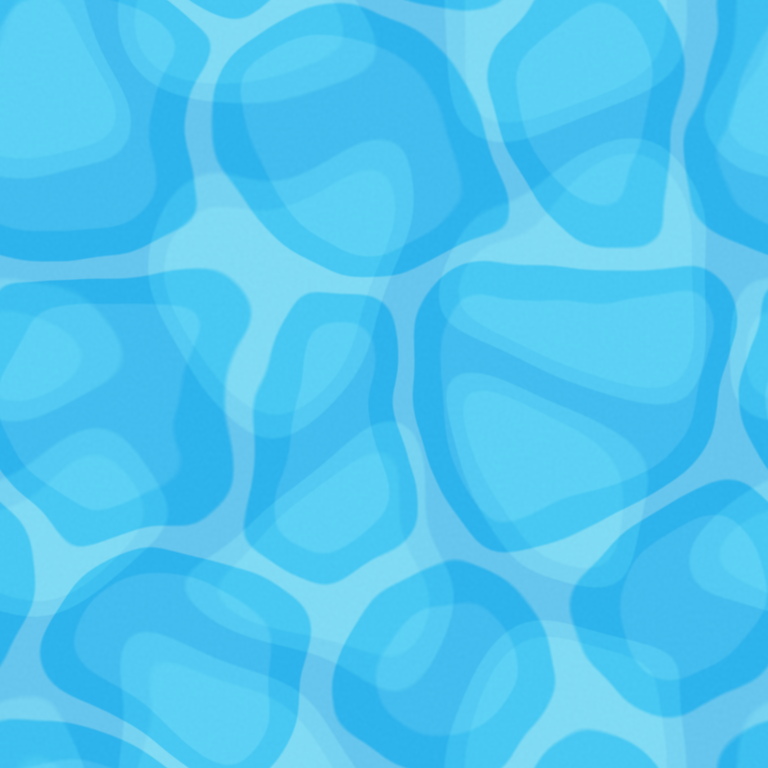
This texture is drawn by a Shadertoy shader. Its source:

```glsl
// Stylised pool water: a pale web of caustic light around rounded blue cells,
// crossed by broad translucent shadow bands. Both nets are softened Voronoi
// walls on a wrapping grid, bent by wrapping gradient noise.

vec2 hash2(vec2 p) {
    vec2 q = vec2(dot(p, vec2(127.1, 311.7)), dot(p, vec2(269.5, 183.3)));
    return 2.0 * fract(sin(q) * 43758.55) - 1.0;
}

// Gradient noise that repeats every "period" units
float noise(vec2 p, float period, float seed) {
    vec2 i = floor(p), f = fract(p);
    vec2 u = f * f * f * (f * (f * 6.0 - 15.0) + 10.0);
    vec4 corner;
    for (int n = 0; n < 4; n++) {
        vec2 o = vec2(n % 2, n / 2);
        corner[n] = dot(hash2(mod(i + o, period) + seed), f - o);
    }
    return mix(mix(corner.x, corner.y, u.x), mix(corner.z, corner.w, u.x), u.y);
}

// Distance to the nearest cell wall; low softness factor k rounds the corners
float wallDistance(vec2 p, float period, float seed, float k) {
    vec2 cell = floor(p), nearest = vec2(9.0);
    for (int n = 0; n < 25; n++) {
        vec2 g = cell + vec2(n % 5 - 2, n / 5 - 2);
        vec2 r = g + 0.5 + 0.4 * hash2(mod(g, period) + seed) - p;
        if (dot(r, r) < dot(nearest, nearest)) nearest = r;
    }
    float sum = 0.0;
    for (int n = 0; n < 25; n++) {
        vec2 g = cell + vec2(n % 5 - 2, n / 5 - 2);
        vec2 r = g + 0.5 + 0.4 * hash2(mod(g, period) + seed) - p;
        vec2 gap = r - nearest;
        if (dot(gap, gap) > 1e-4)
            sum += exp(-k * dot(0.5 * (r + nearest), normalize(gap)));
    }
    return -log(sum) / k;
}

// 1 inside the band where d is below the limit, with a soft edge
float band(float d, float limit) {
    return 1.0 - smoothstep(limit - 0.007, limit + 0.007, d);
}

void mainImage(out vec4 fragColor, in vec2 fragCoord) {
    vec2 uv = fragCoord / iResolution.xy;

    // Bend the plane: slow swells plus a slight ripple
    vec2 swell = vec2(noise(uv * 4.0, 4.0, 3.0), noise(uv * 4.0, 4.0, 17.0));
    vec2 ripple = vec2(noise(uv * 13.0, 13.0, 5.0), noise(uv * 13.0, 13.0, 29.0));
    vec2 p = uv * 3.0 + 0.32 * swell + 0.035 * ripple;
    float vary = noise(uv * 5.0, 5.0, 41.0);

    // Cells: light interior, deeper rim, pale web
    float web = wallDistance(p, 3.0, 7.0, 13.0);
    vec3 color = vec3(0.36, 0.82, 0.96);
    color = mix(color, vec3(0.28, 0.785, 0.95), band(web, 0.15 + 0.10 * vary));
    color = mix(color, vec3(0.50, 0.855, 0.955), band(web, 0.036 + 0.035 * vary));

    // Shadow bands in two steps, laid over everything
    vec2 q = uv * 3.0 - 0.40 * swell.yx + vec2(0.37, 0.61);
    float shade = wallDistance(q, 3.0, 53.0, 9.0);
    float spread = noise(uv * 3.0, 3.0, 71.0);
    color -= vec3(0.04, 0.03, 0.01) * band(shade, 0.13 + 0.12 * spread);
    color -= vec3(0.06, 0.05, 0.015) * band(shade, 0.06 + 0.09 * spread);

    // Faint stipple
    color += 0.012 * noise(uv * 170.0, 170.0, 2.0);
    fragColor = vec4(color, 1.0);
}
```
